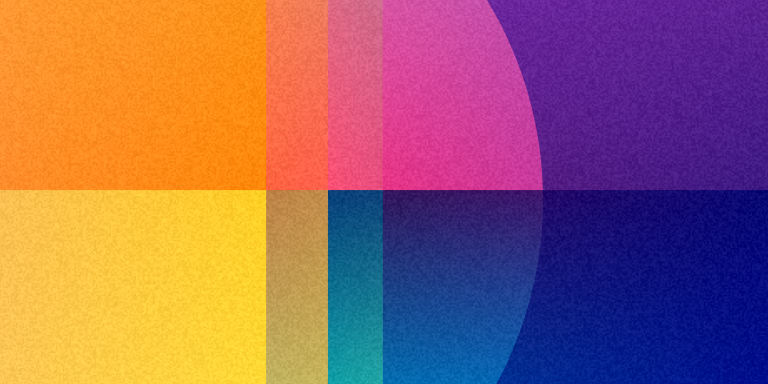
A WebGL 1 fragment shader for this background:

```glsl
precision highp float;
// Grainy colour-block backdrop: warm panels, thin strips and a large disc over violet and navy.

uniform vec2 u_resolution;

#define HORIZON 0.505
#define STRIP_A 0.693
#define STRIP_B 0.854
#define STRIP_END 0.997
#define DISC_CENTER vec2(0.411, 0.479)
#define DISC_RADIUS 1.003
#define GRAIN_CELLS 230.0
#define GRAIN_AMOUNT 0.085

float hash(vec2 p) {
  vec3 q = fract(p.xyx * vec3(0.1031, 0.1030, 0.0973));
  q += dot(q, q.yzx + 33.33);
  return fract((q.x + q.y) * q.z);
}

float valueNoise(vec2 p) {
  vec2 cell = floor(p);
  vec2 f = fract(p);
  f = f * f * (3.0 - 2.0 * f);
  float low = mix(hash(cell), hash(cell + vec2(1.0, 0.0)), f.x);
  float high = mix(hash(cell + vec2(0.0, 1.0)), hash(cell + 1.0), f.x);
  return mix(low, high, f.y);
}

// Antialiased step, one pixel wide
float edge(float signedDistance) {
  return clamp(signedDistance * u_resolution.y + 0.5, 0.0, 1.0);
}

// Horizontal position inside a panel, 0 at its left side and 1 at its right
float across(float x, float left, float right) {
  return clamp((x - left) / (right - left), 0.0, 1.0);
}

// Gradient blended between four corner colours
vec3 panel(vec3 topLeft, vec3 topRight, vec3 lowLeft, vec3 lowRight, vec2 uv) {
  return mix(mix(lowLeft, lowRight, uv.x), mix(topLeft, topRight, uv.x), uv.y);
}

// Lays the five columns of one band over each other, from right to left
vec3 layer(vec3 field, vec3 disc, vec3 stripB, vec3 stripA, vec3 block, vec2 p) {
  vec3 color = mix(field, disc, edge(DISC_RADIUS - length(p - DISC_CENTER)));
  color = mix(color, stripB, edge(STRIP_END - p.x));
  color = mix(color, stripA, edge(STRIP_B - p.x));
  return mix(color, block, edge(STRIP_A - p.x));
}

vec3 upperBand(vec2 p, vec4 u, float fieldU) {
  float v = clamp((p.y - HORIZON) / (1.0 - HORIZON), 0.0, 1.0);
  vec3 orange = panel(vec3(1.0, 0.60, 0.20), vec3(0.99, 0.57, 0.09),
                      vec3(1.0, 0.55, 0.17), vec3(1.0, 0.53, 0.03), vec2(u.x, v));
  vec3 coral = panel(vec3(0.97, 0.50, 0.30), vec3(0.93, 0.48, 0.36),
                     vec3(1.0, 0.39, 0.25), vec3(1.0, 0.37, 0.30), vec2(u.y, v));
  vec3 rose = panel(vec3(0.87, 0.41, 0.51), vec3(0.80, 0.42, 0.55),
                    vec3(0.98, 0.31, 0.45), vec3(0.91, 0.30, 0.50), vec2(u.z, v));
  vec3 magenta = panel(vec3(0.85, 0.33, 0.64), vec3(0.74, 0.30, 0.68),
                       vec3(0.91, 0.20, 0.52), vec3(0.78, 0.22, 0.61), vec2(u.w, v));
  vec3 violet = panel(vec3(0.42, 0.15, 0.62), vec3(0.36, 0.13, 0.58),
                      vec3(0.34, 0.11, 0.51), vec3(0.24, 0.10, 0.52), vec2(fieldU, v));
  return layer(violet, magenta, rose, coral, orange, p);
}

vec3 lowerBand(vec2 p, vec4 u, float fieldU) {
  float v = clamp(p.y / HORIZON, 0.0, 1.0);
  vec3 yellow = panel(vec3(0.98, 0.75, 0.32), vec3(1.0, 0.81, 0.14),
                      vec3(0.99, 0.78, 0.33), vec3(1.0, 0.85, 0.20), vec2(u.x, v));
  vec3 ochre = panel(vec3(0.74, 0.50, 0.27), vec3(0.76, 0.55, 0.29),
                     vec3(0.75, 0.70, 0.38), vec3(0.78, 0.71, 0.35), vec2(u.y, v));
  vec3 teal = panel(vec3(0.03, 0.24, 0.47), vec3(0.05, 0.26, 0.48),
                    vec3(0.06, 0.63, 0.66), vec3(0.13, 0.65, 0.64), vec2(u.z, v));
  vec3 blue = panel(vec3(0.20, 0.08, 0.36), vec3(0.25, 0.08, 0.42),
                    vec3(0.01, 0.43, 0.69), vec3(0.02, 0.40, 0.72), vec2(u.w, v));
  vec3 navy = panel(vec3(0.16, 0.03, 0.40), vec3(0.03, 0.03, 0.45),
                    vec3(0.00, 0.19, 0.58), vec3(0.00, 0.05, 0.55), vec2(fieldU, v));
  return layer(navy, blue, teal, ochre, yellow, p);
}

void main() {
  vec2 p = gl_FragCoord.xy / u_resolution.y;
  float rightSide = u_resolution.x / u_resolution.y;
  float discSide = DISC_CENTER.x + DISC_RADIUS;

  // Position inside each column
  vec4 u = vec4(across(p.x, 0.0, STRIP_A), across(p.x, STRIP_A, STRIP_B),
                across(p.x, STRIP_B, STRIP_END), across(p.x, STRIP_END, discSide));
  float fieldU = across(p.x, discSide - 0.1, rightSide);

  // Upper and lower bands meet at the horizon
  vec3 color = mix(lowerBand(p, u, fieldU), upperBand(p, u, fieldU), edge(p.y - HORIZON));

  // Soft paper grain
  float grain = valueNoise(p * GRAIN_CELLS) - 0.5;
  gl_FragColor = vec4(clamp(color + grain * GRAIN_AMOUNT, 0.0, 1.0), 1.0);
}
```
